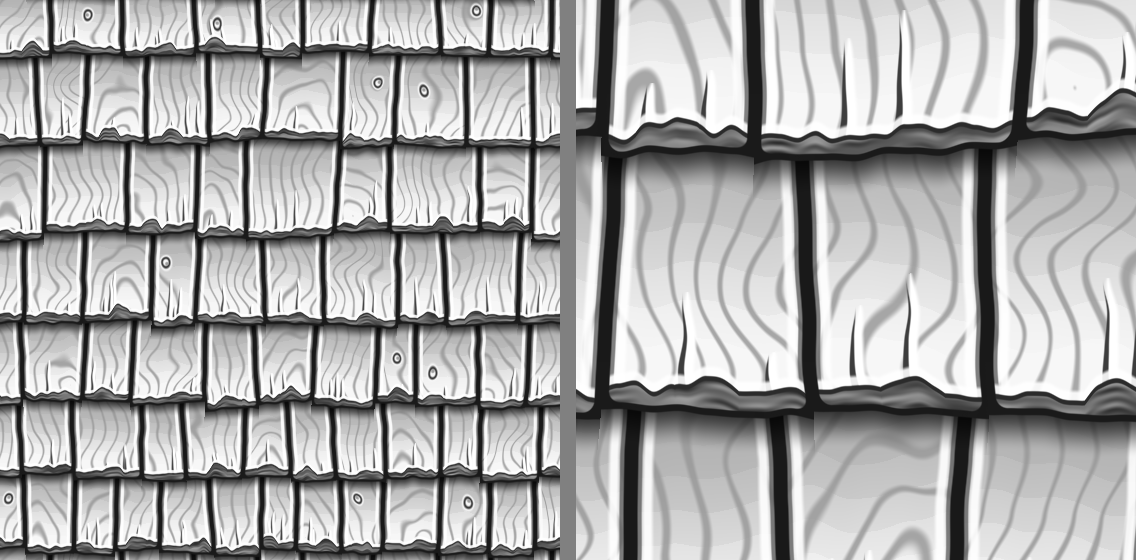
Left: the whole. Right: its middle third, enlarged.
This texture is drawn by a Shadertoy shader. Its source:

```glsl
#define ROWS 7
#define JITTER 0.42
#define GAP 0.0042
#define RIM 0.009
#define CHIP 0.014
#define GRAIN_SPACING 0.021
#define GRAIN_TONE 0.60
#define KNOT_CHANCE 0.14
#define SHADOW_DEPTH 0.026
#define DARK 0.10
#define LIGHT 0.97

// Row edges from bottom to top, shingles per row, and first seam of each row
const float EDGE[8] = float[8](.014, .151, .280, .421, .581, .746, .902, 1.014);
const float COUNT[7] = float[7](12., 11., 10., 9., 8., 9., 9.);
const float START[7] = float[7](.033, -.036, .052, .033, .081, .046, .0);

float hash(vec2 p) {
    return fract(sin(dot(p, vec2(127.1, 311.7))) * 43758.5453);
}

float noise(vec2 p) {
    vec2 i = floor(p), f = fract(p);
    f = f * f * (3. - 2. * f);
    return mix(mix(hash(i), hash(i + vec2(1, 0)), f.x),
               mix(hash(i + vec2(0, 1)), hash(i + 1.), f.x), f.y);
}

float stroke(float d, float halfWidth, float soft) {
    return 1. - smoothstep(halfWidth - soft, halfWidth + soft, abs(d));
}

// Slanted, slightly wavy joint to the left of shingle i
float seam(int row, float i, float y) {
    vec2 id = vec2(mod(i, COUNT[row]), float(row));
    float slant = (hash(id + 31.) - .5) * .13 * (y - .06);
    float wave = (noise(vec2(y * 35., hash(id) * 90.)) - .5) * .003;
    return START[row] + (i + JITTER * (hash(id + 7.) - .5)) / COUNT[row] + slant + wave;
}

// Wood face: p is measured from the bottom centre, size is width and height
float woodFace(vec2 p, vec2 size, vec2 id, float soft) {
    float seed = hash(id + 3.) * 80.;
    float y = p.y / size.y;
    float band = floor(y * 7. + noise(vec2(p.x * 25., seed))) / 7.;
    float tone = mix(LIGHT, .69, smoothstep(.15, 1., mix(y, band, .5)));

    // Grain follows wavy fibres, arches, or rings around a knot
    vec2 warp = vec2(noise(p * vec2(14., 22.) + seed), noise(p * 24. + seed + 40.)) - .5;
    vec2 knot = size * vec2((hash(id + 11.) - .5) * .5, .4 + .35 * hash(id + 13.));
    bool hasKnot = hash(id + 17.) < KNOT_CHANCE;
    float ring = length((p - knot) * vec2(1., .75) + warp * .006);
    float fibre = p.x + warp.x * .04 + .006 * sin(p.y * 55. + seed);
    float arch = length((p - size * vec2(hash(id + 19.) - .5, .1)) * vec2(1., .6) + warp * .022);
    float field = hash(id + 23.) < .3 ? arch : fibre;
    if (hasKnot) field = mix(fibre, ring, exp(-ring * ring * 900.));
    float line = (abs(fract(field / GRAIN_SPACING + seed) - .5)) * GRAIN_SPACING;
    float width = .0013 + .0014 * noise(p * 30. + seed);
    tone = mix(tone, GRAIN_TONE, .85 * stroke(line, width, .0012 + soft * .5));

    // Knot hole
    if (hasKnot) {
        tone = mix(tone, LIGHT, stroke(ring, .011, .002));
        tone = mix(tone, .22, stroke(ring - .0065, .0017, soft));
        tone = mix(tone, .62, stroke(length(p - knot - .001), .003, soft));
    }

    // Splits rising from the lower end
    for (int j = 0; j < 3; j++) {
        vec2 key = id + vec2(41., 5.) * float(j + 1);
        if (hash(key) > .6) continue;
        float len = size.y * mix(.2, .55, hash(key + 2.));
        float side = p.x - size.x * (hash(key + 4.) - .5) * .75 + (noise(vec2(p.y * 50., seed)) - .5) * .004;
        float taper = max(0., 1. - p.y / len);
        tone = mix(tone, 1., stroke(side - .003, .0055 * sqrt(taper), .0015) * step(.001, taper));
        tone = mix(tone, .24, stroke(side, .0026 * taper, soft) * smoothstep(0., .2, taper));
    }
    return tone;
}

// Paints one row, with its shadow, over the rows beneath it
void paintRow(inout float tone, vec2 uv, int k, float soft) {
    int row = (k + ROWS) % ROWS;
    float y = uv.y - EDGE[row] - floor(float(k) / float(ROWS));
    float height = EDGE[row + 1] - EDGE[row];
    if (y < -.06 || y > height + .03) return;

    // Find the shingle between two joints
    float cell = floor((uv.x - START[row]) * COUNT[row]);
    if (uv.x < seam(row, cell, y)) cell -= 1.;
    else if (uv.x >= seam(row, cell + 1., y)) cell += 1.;
    float left = seam(row, cell, y), right = seam(row, cell + 1., y);
    vec2 id = vec2(mod(cell, COUNT[row]), float(row));
    float x = uv.x - .5 * (left + right), seed = hash(id) * 70.;

    // Uneven lower end and rounded corners
    float end = (hash(id + 51.) - .5) * .018 + x * (hash(id + 53.) - .5) * .14;
    float dy = y - end - (noise(vec2(x * 60., seed)) - .5) * .005;
    float dx = min(uv.x - left, right - uv.x) - GAP;
    vec2 q = .007 - vec2(dx, dy);
    float inside = .007 - length(max(q, 0.)) - min(max(q.x, q.y), 0.);

    tone *= mix(.28, 1., smoothstep(0., SHADOW_DEPTH, -dy));
    tone = mix(tone, DARK, smoothstep(-.004 - soft, -.004 + soft, dy));

    float face = woodFace(vec2(x, dy), vec2(right - left, height), id, soft);
    face = mix(face, 1., .9 * stroke(dx - .006, .0028, .0015));
    face = mix(face, .38, .8 * stroke(dx - .001, .0014, soft));

    // Chipped rim with layered strokes
    float bump = (x - (hash(id + 61.) - .5) * .05) / .019;
    float rim = RIM * (.55 + .9 * noise(vec2(x * 95., seed + 9.))) + CHIP * max(0., 1. - bump * bump) * hash(id + 67.);
    float layers = noise(vec2(x * 45. + seed, (dy - rim * .6) * 330.));
    face = mix(face, 1., .9 * stroke(dy - rim - .004, .003, .0015));
    face = mix(face, mix(.17, .62, layers), 1. - smoothstep(rim - soft, rim + soft, dy));
    face = mix(face, .17, stroke(dy - rim, .0014, soft));
    tone = mix(tone, face, smoothstep(-soft, soft, inside));
}

void mainImage(out vec4 fragColor, in vec2 fragCoord) {
    vec2 uv = fragCoord / iResolution.xy;
    float soft = 1. / iResolution.y, tone = DARK;
    for (int k = -1; k <= ROWS; k++) paintRow(tone, uv, k, soft);
    fragColor = vec4(vec3(clamp(tone, 0., 1.)), 1.);
}
```
